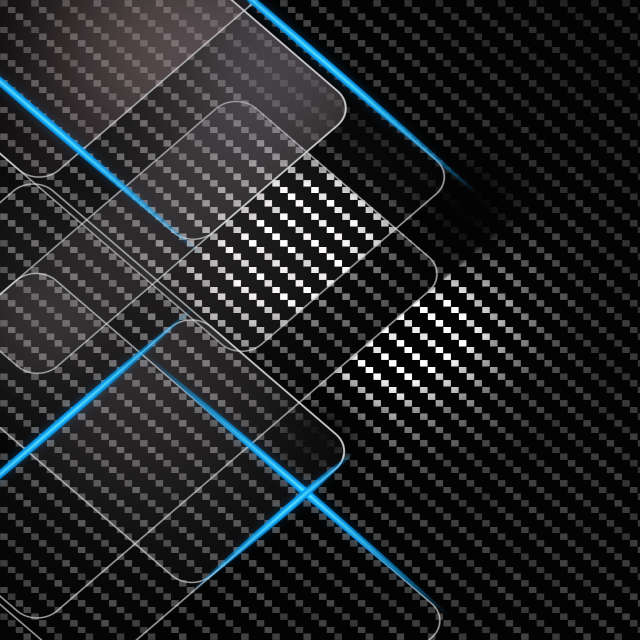
This background is drawn by a three.js fragment shader. Its source:

```glsl
// Dark woven backdrop of diagonal dot chains under translucent rounded panels.
// Panels and neon beams live on two slanted axes (u falls right, v climbs right);
// soft spotlights and shadows set the brightness of the dots.

varying vec2 vUv;

const float SLOPE = 0.86;                  // rise over run of all slanted edges
const float AXIS_SCALE = 1.53;             // length of the gradient of u and v
const float CORNER = 0.0625;               // panel corner radius, slanted units
const float LINE_HALF = 0.0012;            // half width of panel outlines
const float EDGE = 0.0013;                 // edge softness
const float LINE_ALPHA = 0.72;
const float BEAM_HALF = 0.0105;
const vec2 DOT_GRID = vec2(82.3, 96.0);    // dot cells across and down
const float CHAIN_STEP = 4.0;              // cells between dot chains
const float DOT_HALF = 0.48;
const float DOT_BASE = 0.22;
const vec3 BACKDROP = vec3(0.012);
const vec3 DOT_TINT = vec3(1.0, 0.99, 0.99);
const vec3 LINE_COLOR = vec3(0.86, 0.87, 0.88);
const vec3 GLASS = vec3(0.62, 0.58, 0.61);
const vec3 WARM_GLASS = vec3(0.64, 0.54, 0.55);
const vec3 BEAM_HALO = vec3(0.0, 0.25, 0.42);
const vec3 BEAM_BLUE = vec3(0.0, 0.58, 0.92);
const vec3 BEAM_CORE = vec3(0.38, 0.90, 1.0);

float hash(vec2 p) {
  return fract(sin(dot(p, vec2(127.1, 311.7))) * 43758.5453);
}

float glow(vec2 p, vec2 center, vec2 spread) {
  vec2 d = (p - center) / spread;
  return exp(-dot(d, d));
}

// Slanted coordinates of a point measured from the upper left
vec2 slant(vec2 p) {
  return vec2(p.x + p.y / SLOPE, p.x - p.y / SLOPE);
}

float roundedBox(vec2 s, vec2 lo, vec2 hi) {
  vec2 q = abs(s - 0.5 * (lo + hi)) - 0.5 * (hi - lo) + CORNER;
  return (length(max(q, 0.0)) + min(max(q.x, q.y), 0.0) - CORNER) / AXIS_SCALE;
}

// Chains of square dots, one cell in every four along each row
float dotChains(vec2 p) {
  vec2 c = p * DOT_GRID;
  float row = floor(c.y);
  float along = mod(c.x - row + 0.5, CHAIN_STEP) - 1.0;
  vec2 d = abs(vec2(along, fract(c.y) - 0.5));
  vec2 cover = 1.0 - smoothstep(DOT_HALF - 0.09, DOT_HALF + 0.09, d);
  float vary = 0.86 + 0.28 * hash(floor(vec2(c.x, row)));
  return cover.x * cover.y * vary;
}

float dotLight(vec2 p, vec2 s) {
  float light = DOT_BASE - 0.09 * glow(p, vec2(1.0, 0.0), vec2(0.45));
  light += 0.17 * glow(p, vec2(0.25, 0.45), vec2(0.34, 0.4));
  // Central spotlight, clipped by the panel edges
  float inside = (1.0 - smoothstep(1.03, 1.038, s.x)) * (1.0 - smoothstep(0.2, 0.206, s.y));
  inside *= smoothstep(-0.268, -0.26, s.y);
  light += glow(s, vec2(0.92, 0.04), vec2(0.2, 0.25)) * mix(0.25, 1.0, inside);
  // Second spotlight outside the lower right edge
  light += 0.95 * glow(s, vec2(1.27, 0.04), vec2(0.17, 0.24)) * smoothstep(1.195, 1.205, s.x);
  // Shadows beside the panel corners and below the upper beam
  light *= 1.0 - glow(p, vec2(0.735, 0.32), vec2(0.075, 0.08));
  light *= 1.0 - 0.95 * glow(p, vec2(0.50, 0.68), vec2(0.075, 0.06));
  light *= 1.0 - 0.65 * glow(s, vec2(0.80, 0.31), vec2(0.3, 0.09));
  return min(light, 1.0);
}

// Translucent fill lit around one point, with a thin bright outline
vec3 panel(vec3 color, vec2 p, vec2 lo, vec2 hi, vec3 tint, float alpha, vec2 center, float spread) {
  float d = roundedBox(slant(p), lo, hi);
  float fill = alpha * glow(p, center, vec2(spread)) * (1.0 - smoothstep(-EDGE, EDGE, d));
  float line = 1.0 - smoothstep(LINE_HALF - EDGE, LINE_HALF + EDGE, abs(d));
  return mix(mix(color, tint, fill), LINE_COLOR, line * LINE_ALPHA);
}

// Neon streak; span holds start, peak and end along its axis
vec3 beam(vec3 color, float along, float across, vec3 span) {
  float taper = smoothstep(span.x, span.y, along) * (1.0 - smoothstep(span.y, span.z, along));
  taper = sqrt(taper);
  float r = abs(across) / (BEAM_HALF * (0.25 + 0.75 * taper));
  color += BEAM_HALO * taper * exp(-0.35 * r * r) * 0.4;
  color = mix(color, BEAM_BLUE, taper * (1.0 - smoothstep(0.7, 1.15, r)));
  return mix(color, BEAM_CORE, taper * taper * 0.85 * exp(-6.0 * r * r));
}

void main() {
  vec2 p = vec2(vUv.x, 1.0 - vUv.y);
  vec2 s = slant(p);
  vec3 color = mix(BACKDROP, DOT_TINT, dotChains(p) * dotLight(p, s));

  // Panels, from the widest to the smallest highlights
  color = panel(color, p, vec2(-1.0, -0.279), vec2(1.034, 0.391), GLASS, 0.07, vec2(0.35, 0.42), 0.3);
  color = panel(color, p, vec2(0.535, -1.083), vec2(1.199, 0.203), GLASS, 0.16, vec2(0.25, 0.34), 0.24);
  color = panel(color, p, vec2(-1.0, -0.638), vec2(0.755, 0.362), GLASS, 0.13, vec2(0.1, 0.45), 0.22);
  color = panel(color, p, vec2(-1.0, -0.151), vec2(0.755, 0.362), GLASS, 0.42, vec2(0.43, 0.10), 0.23);
  color = panel(color, p, vec2(-1.0, -0.279), vec2(0.401, 1.0), WARM_GLASS, 0.35, vec2(0.22, 0.07), 0.19);
  color = panel(color, p, vec2(0.368, -0.777), vec2(1.376, -0.264), GLASS, 0.07, vec2(0.25, 0.6), 0.3);
  color = panel(color, p, vec2(0.862, -1.8), vec2(1.376, -0.264), GLASS, 0.16, vec2(0.23, 0.62), 0.23);
  color = panel(color, p, vec2(0.535, -1.098), vec2(1.833, -0.422), GLASS, 0.14, vec2(0.06, 0.5), 0.14);

  // Beams along the panel edges
  color = beam(color, s.x, s.y - 0.394, vec3(-0.1, 0.62, 1.10));
  color = beam(color, s.x, s.y + 0.148, vec3(-0.5, 0.30, 0.78));
  color = beam(color, s.y, s.x - 0.862, vec3(-1.4, -0.65, -0.25));
  color = beam(color, s.x, s.y + 0.417, vec3(0.87, 1.36, 1.82));
  color = beam(color, s.y, s.x - 1.374, vec3(-0.78, -0.46, -0.27));

  gl_FragColor = vec4(clamp(color, 0.0, 1.0), 1.0);
}
```
